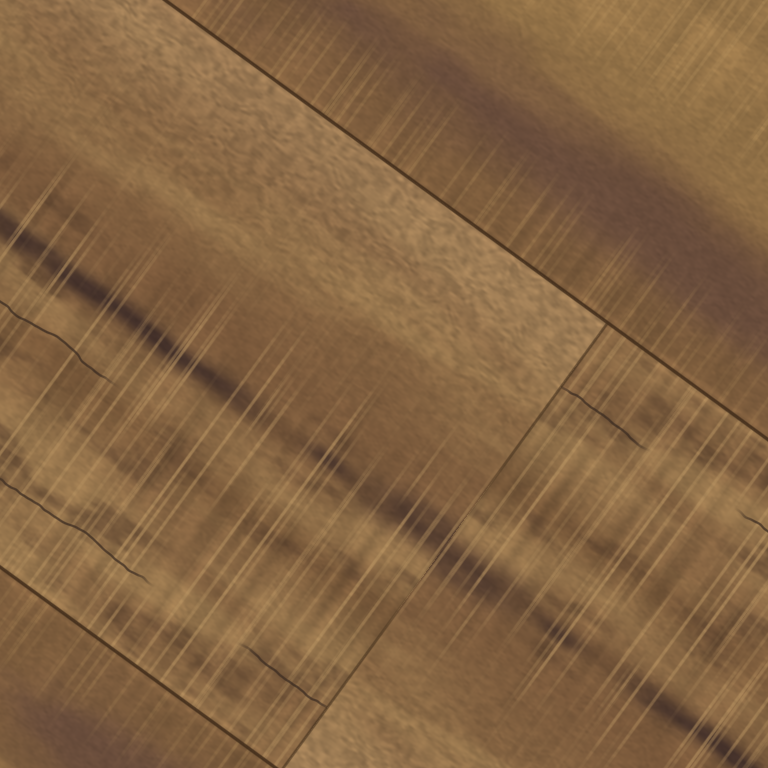
A three.js fragment shader for this texture:

```glsl
// Diagonal wooden floor planks with dark heart streaks, pale saw scratches and fine cracks.
varying vec2 vUv;

float hash(vec2 p) {
  vec3 h = fract(p.xyx * 0.1031);
  h += dot(h, h.yzx + 33.33);
  return fract((h.x + h.y) * h.z);
}

float noise(vec2 p) {
  vec2 i = floor(p), f = fract(p);
  f = f * f * (3.0 - 2.0 * f);
  return mix(mix(hash(i), hash(i + vec2(1, 0)), f.x),
             mix(hash(i + vec2(0, 1)), hash(i + vec2(1, 1)), f.x), f.y);
}

float fbm(vec2 p) {
  float sum = 0.0, gain = 0.53;
  for (int i = 0; i < 4; i++) {
    sum += gain * noise(p);
    p = p * 2.03 + 17.7;
    gain *= 0.5;
  }
  return sum;
}

float bell(float x, float centre, float width) {
  x = (x - centre) / width;
  return exp(-x * x);
}

float span(float x, float a, float b, float soft) {
  return smoothstep(a - soft, a + soft, x) * (1.0 - smoothstep(b - soft, b + soft, x));
}

// Irregular broken lines across the plank, in layers of different pitch
float scratches(vec2 q) {
  float s = 0.0;
  for (int i = 0; i < 4; i++) {
    float n = float(i), pitch = 0.019 + 0.012 * n;
    float x = q.x / pitch + n * 7.3 + 90.0, cell = floor(x);
    float r = hash(vec2(cell, n * 13.0 + 5.0));
    float d = abs(fract(x) - 0.25 - 0.5 * r) * pitch;
    float worn = noise(vec2(cell * 3.7 + n * 19.0, q.y * 5.0 + r * 9.0 + 20.0));
    s = max(s, (1.0 - smoothstep(0.0006, 0.0034, d)) * smoothstep(0.4, 0.75, worn) * (0.5 + 0.5 * r));
  }
  return s;
}

// Wandering hairline crack along the plank
float crack(vec2 q, float y, float a, float b) {
  float d = abs(q.y - y - 0.022 * (fbm(vec2(q.x * 16.0 + 40.0, y * 50.0 + 30.0)) - 0.5));
  return (1.0 - smoothstep(0.0004, 0.0026, d)) * span(q.x, a, b, 0.02);
}

// Smooth wood on one side, dark streak in the middle, scratched wood on the other
vec3 streakBoard(vec2 q) {
  float bands = fbm(q * vec2(4.0, 19.0) + 31.0);
  float lined = 1.0 - smoothstep(0.0, 0.13, q.y + 0.09 * (noise(vec2(q.x * 38.0 + 50.0, 3.0)) - 0.5));
  vec3 col = mix(vec3(0.59, 0.46, 0.30), vec3(0.51, 0.38, 0.25), smoothstep(0.25, 0.75, bands));
  col = mix(col, vec3(0.63, 0.50, 0.35), 0.6 * smoothstep(0.18, 0.34, q.y));
  col = mix(col, vec3(0.46, 0.33, 0.22), 0.75 * bell(q.y, 0.055, 0.065));
  col = mix(col, vec3(0.43, 0.31, 0.20), 0.6 * bell(q.y, -0.115 + 0.06 * (bands - 0.5), 0.04));

  // Smoky blotches and chatter marks
  float blotch = smoothstep(0.52, 0.8, fbm(q * vec2(11.0, 32.0) + 63.0));
  col = mix(col, vec3(0.36, 0.26, 0.18), 0.65 * blotch * lined);
  float chatter = noise(vec2(q.x * 75.0 + 90.0, q.y * 7.0 + 12.0)) - 0.5;
  col *= 1.0 + chatter * (0.04 + 0.15 * lined);

  // Heart streak, knot and tail
  float y = q.y - 0.024 * (fbm(vec2(q.x * 6.0 + 21.0, 8.0)) - 0.5);
  float rough = 0.55 + 0.7 * noise(q * vec2(28.0, 70.0) + 44.0);
  float streak = bell(y, 0.004, 0.014) * span(q.x, -0.9, -0.31, 0.05);
  float knot = bell(length((vec2(q.x + 0.187, y)) / vec2(0.034, 0.011)), 0.0, 1.0);
  float tail = bell(y, 0.006, 0.026) * smoothstep(-0.17, -0.06, q.x);
  col = mix(col, vec3(0.39, 0.28, 0.19), 0.65 * bell(y, 0.0, 0.018));
  col = mix(col, vec3(0.25, 0.18, 0.16), clamp((0.9 * streak + 0.65 * tail) * rough + 0.75 * knot, 0.0, 0.9));

  col = mix(col, vec3(0.70, 0.56, 0.37), 0.68 * scratches(q) * max(lined, 0.12));
  float cracks = crack(q, -0.265, -0.53, -0.29) + crack(q, -0.26, -0.13, 0.0) + crack(q, -0.078, -0.68, -0.48);
  return mix(col, vec3(0.23, 0.17, 0.13), 0.75 * min(cracks, 1.0));
}

// Broad smoky brown edge fading to golden wood
vec3 smokyBoard(vec2 q) {
  float bands = fbm(q * vec2(3.0, 15.0) + 52.0);
  float y = q.y + 0.09 * (bands - 0.5);
  vec3 col = mix(vec3(0.50, 0.37, 0.24), vec3(0.58, 0.45, 0.28), smoothstep(-0.22, -0.1, y));
  col *= 0.9 + 0.2 * bands;
  float smoke = bell(y, -0.235, 0.075) * smoothstep(0.2, 0.65, fbm(q * vec2(5.0, 9.0) + 24.0));
  col = mix(col, vec3(0.40, 0.29, 0.23), 0.9 * smoke);
  float gold = smoothstep(-0.13, -0.04, y), edge = 1.0 - smoothstep(-0.31, -0.22, q.y);
  col *= 1.0 + 0.14 * (noise(vec2(q.x * 70.0 + 95.0, q.y * 8.0 + 14.0)) - 0.5) * max(gold, edge);
  return mix(col, vec3(0.69, 0.55, 0.35), scratches(q + 3.0) * (0.5 * gold + 0.35 * edge));
}

void main() {
  // Axes along and across the planks
  vec2 p = vec2(0.808 * vUv.x - 0.589 * vUv.y, 0.589 * vUv.x + 0.808 * vUv.y);
  float row = floor((p.y - 0.2115) / 0.723);
  vec2 q = vec2(p.x - 0.298, p.y - 0.573 - row * 0.723);

  // Boards past the joint, and below, are turned half round
  float middle = 1.0 - step(0.5, abs(row));
  vec2 turned = q * ((middle > 0.5 ? q.x > 0.0 : row < 0.0) ? -1.0 : 1.0);
  vec3 col = middle > 0.5 ? streakBoard(turned) : smokyBoard(turned);

  // Fine wavy pores, coarser on the pale edge
  vec2 warp = 0.012 * vec2(noise(p * 35.0 + 70.0), noise(p * 35.0 + 110.0));
  float pores = noise((p + warp) * vec2(105.0, 210.0) + 300.0) - 0.5;
  float fine = noise(p * vec2(190.0, 330.0) + 500.0) - 0.5;
  float pale = middle * smoothstep(0.08, 0.3, turned.y);
  col *= 1.0 + pores * (0.08 + 0.13 * pale) + 0.06 * fine;

  // Long seams and end joint
  float seam = 0.3615 - abs(q.y);
  col *= 1.0 + 0.07 * bell(seam, 0.007, 0.003);
  col = mix(col, vec3(0.25, 0.17, 0.10), 0.85 * (1.0 - smoothstep(0.0009, 0.0034, seam)));
  float joint = (1.0 - smoothstep(0.0005, 0.003, abs(q.x))) * middle * smoothstep(0.05, 0.15, abs(q.y));
  col = mix(col, vec3(0.28, 0.20, 0.12), 0.65 * joint);
  gl_FragColor = vec4(col, 1.0);
}
```
